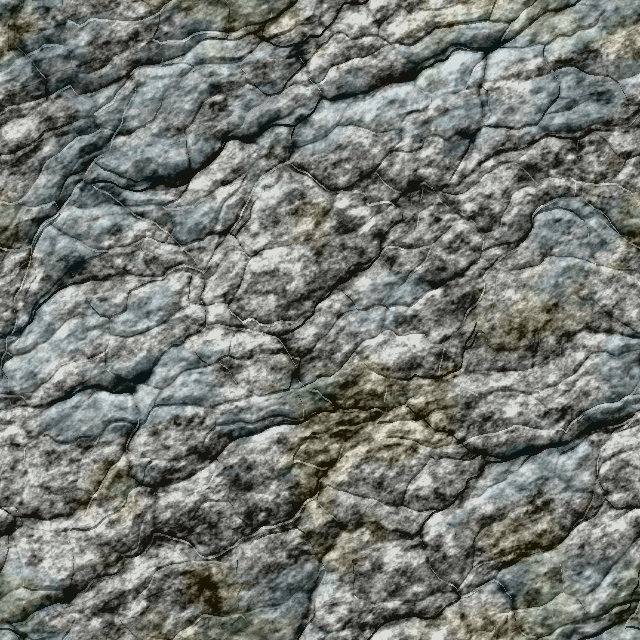
Write a WebGL 1 fragment shader that draws this texture.

```glsl
precision highp float;
// Weathered grey rock face: tilted strata, broken blocks, dark crevices and pale lichen grain.
uniform vec2 u_resolution;

float hash(vec2 c, float seed) {
  vec3 q = fract((c.xyx + seed * vec3(17.0, 29.0, 41.0)) * vec3(0.1031, 0.103, 0.0973));
  q += dot(q, q.yzx + 33.33);
  return fract((q.x + q.y) * q.z);
}

// Sheared lattice: rows climb by shear/count.y across the canvas, yet still tile.
vec2 toLattice(vec2 p, vec2 count, float shear) {
  return vec2(p.x * count.x, p.y * count.y - p.x * shear);
}

vec2 wrapCell(vec2 cell, vec2 count, float shear) {
  float turns = floor((cell.x + 0.5) / count.x);
  return vec2(cell.x - turns * count.x, floor(mod(cell.y + turns * shear + 0.5, count.y)));
}

float noise(vec2 p, vec2 count, float shear, float seed) {
  vec2 g = toLattice(p, count, shear);
  vec2 i = floor(g);
  vec2 f = g - i;
  f = f * f * (3.0 - 2.0 * f);
  float a = hash(wrapCell(i, count, shear), seed);
  float b = hash(wrapCell(i + vec2(1.0, 0.0), count, shear), seed);
  float c = hash(wrapCell(i + vec2(0.0, 1.0), count, shear), seed);
  float d = hash(wrapCell(i + vec2(1.0, 1.0), count, shear), seed);
  return mix(mix(a, b, f.x), mix(c, d, f.x), f.y);
}

float fbm(vec2 p, vec2 count, float shear, float gain, float seed) {
  float sum = 0.0;
  float total = 0.0;
  float weight = 1.0;
  for (int octave = 0; octave < 4; octave++) {
    sum += weight * noise(p, count, shear, seed + float(octave));
    total += weight;
    weight *= gain;
    count *= 2.0;
    shear *= 2.0;
  }
  return sum / total;
}

// Cellular blocks with tilted, rounded tops: x = height, y = distance to the joint.
vec2 blocks(vec2 p, vec2 count, float shear, float seed) {
  vec2 g = toLattice(p, count, shear);
  vec2 base = floor(g);
  float nearest = 9.0;
  float second = 9.0;
  float top = 0.0;
  for (int y = -1; y <= 1; y++) {
    for (int x = -1; x <= 1; x++) {
      vec2 cell = base + vec2(float(x), float(y));
      vec2 id = wrapCell(cell, count, shear);
      vec2 jitter = vec2(hash(id, seed), hash(id, seed + 1.0));
      vec2 d = g - cell - 0.1 - 0.8 * jitter;
      float dist = length(d);
      if (dist < nearest) {
        second = nearest;
        nearest = dist;
        vec2 tilt = vec2(hash(id, seed + 2.0), hash(id, seed + 3.0)) - 0.5;
        top = hash(id, seed + 4.0) + 1.2 * dot(d, tilt);
      } else {
        second = min(second, dist);
      }
    }
  }
  float joint = second - nearest;
  return vec2(0.065 * top + 0.045 * smoothstep(0.0, 0.4, joint), joint);
}

// x = height, y = distance to large joints, z = distance to small joints
vec3 relief(vec2 p) {
  vec2 bend = vec2(fbm(p, vec2(7.0), 0.0, 0.5, 1.0), fbm(p, vec2(7.0), 0.0, 0.5, 6.0)) - 0.5;
  vec2 q = p + 0.13 * bend;
  vec2 large = blocks(q, vec2(4.0, 6.0), 2.0, 11.0);
  vec2 small = blocks(q, vec2(8.0, 15.0), 5.0, 21.0);
  float strata = fbm(q, vec2(4.0, 22.0), 7.0, 0.5, 31.0);
  float rough = fbm(p, vec2(18.0, 24.0), 6.0, 0.55, 36.0);
  float height = large.x + 0.35 * small.x + 0.035 * strata + 0.05 * rough;
  return vec3(height, large.y, small.y);
}

void main() {
  vec2 p = gl_FragCoord.xy / u_resolution;

  // Light from above, with soft shadow under the ledges
  vec2 toLight = vec2(-0.3, 0.95);
  vec3 rock = relief(p);
  float slope = (rock.x - relief(p + 0.004 * toLight).x) / 0.004;
  float lit = slope / (1.0 + abs(slope));
  float shadow = smoothstep(0.01, 0.07, relief(p + 0.022 * toLight).x - rock.x);

  // Surface cover
  float broad = fbm(p, vec2(3.0, 4.0), 1.0, 0.5, 41.0);
  float patches = fbm(p, vec2(5.0, 9.0), 3.0, 0.6, 46.0);
  float lichen = smoothstep(0.44, 0.6, fbm(p, vec2(22.0, 36.0), 12.0, 0.75, 51.0));
  float grain = fbm(p, vec2(54.0, 64.0), 16.0, 0.85, 56.0) - 0.5;
  float blue = smoothstep(0.5, 0.62, patches);
  float moss = smoothstep(0.58, 0.7, fbm(p, vec2(6.0), 0.0, 0.6, 61.0));

  // Joints and hairline cracks along the strata, fading in and out
  float vein = abs(fbm(p, vec2(5.0, 18.0), 6.0, 0.5, 66.0) - 0.5);
  float open = smoothstep(0.38, 0.6, broad + 0.5 * grain);
  float crack = 0.24 * (1.0 - smoothstep(0.0, 0.09, rock.y));
  crack += 0.17 * open * (1.0 - smoothstep(0.0, 0.1, rock.z));
  crack += 0.15 * (1.0 - open) * (1.0 - smoothstep(0.0, 0.025, vein));

  float tone = 0.51 + 0.25 * lit - 0.22 * shadow - crack;
  tone += 0.45 * (broad - 0.5) + 0.18 * (lichen - 0.5) * (1.0 - 0.5 * blue);
  tone += 1.1 * grain * (1.0 - 0.35 * blue);
  tone = clamp(tone, 0.07, 0.86);

  vec3 color = tone + mix(vec3(0.008, 0.006, -0.02), vec3(-0.003, 0.006, -0.006), tone);
  color += blue * (1.0 - 0.5 * lichen) * vec3(-0.04, 0.005, 0.03);
  color += moss * vec3(0.02, 0.005, -0.045);
  gl_FragColor = vec4(color, 1.0);
}
```
